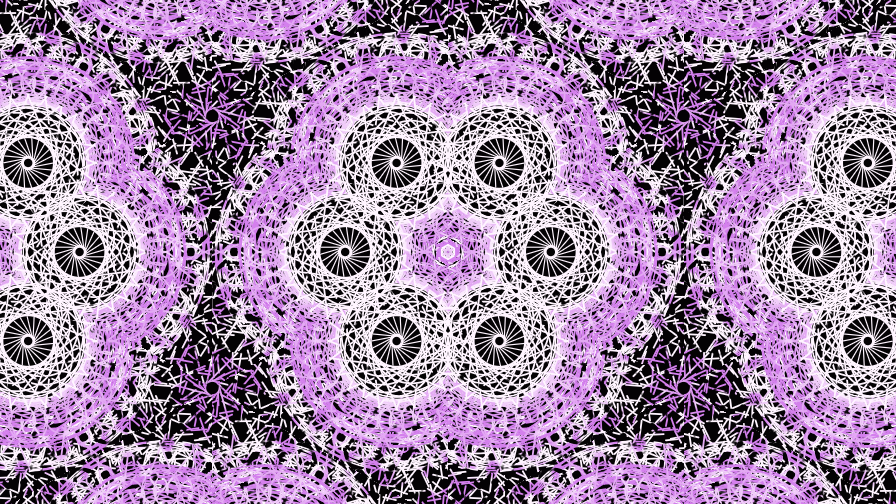
A Shadertoy shader for this pattern:

```glsl
const float PERIOD = 0.935;        // spacing of flowers, canvas heights
const float EYE_DIST = 0.204;      // flower centre to each eye
const float HUB = 0.0095;          // black pupil
const float IRIS = 0.051;          // dark spoked disc
const float DISC = 0.111;          // white net around each eye
const float RIM = 0.21;            // lobe outline around each eye
const float FRINGE = 0.262;        // ragged line ends past the rim
const float LINE = 0.0018;         // half width of a thread
const float CELL = 0.025;          // grid of loose threads
const vec3 BLACK = vec3(0.015, 0.008, 0.015);
const vec3 WHITE = vec3(1.0, 0.96, 1.0);
const vec3 PURPLE = vec3(0.83, 0.5, 0.93);
const float PI = 3.14159265;

vec2 hash2(vec2 p) {
    p = vec2(dot(p, vec2(127.1, 311.7)), dot(p, vec2(269.5, 183.3)));
    return fract(sin(p) * 43758.5);
}

float corner(vec2 i, vec2 f, vec2 o) {
    return dot(hash2(i + o) * 2.0 - 1.0, f - o);
}

float gradientNoise(vec2 p) {
    vec2 i = floor(p), f = fract(p), u = f * f * (3.0 - 2.0 * f);
    return mix(mix(corner(i, f, vec2(0, 0)), corner(i, f, vec2(1, 0)), u.x),
               mix(corner(i, f, vec2(0, 1)), corner(i, f, vec2(1, 1)), u.x), u.y);
}

vec2 rotate(vec2 p, float a) {
    float c = cos(a), s = sin(a);
    return vec2(c * p.x - s * p.y, s * p.x + c * p.y);
}

// Offset to the nearest point of a hexagonal lattice
vec2 hexRepeat(vec2 p) {
    vec2 s = PERIOD * vec2(1.0, sqrt(3.0));
    vec2 a = p - s * round(p / s);
    vec2 b = p - s * (floor(p / s) + 0.5);
    return dot(a, a) < dot(b, b) ? a : b;
}

// Angle to the nearest of n evenly spaced directions
float foldAngle(float a, float n) {
    return abs(fract(a * n / (2.0 * PI)) - 0.5) * 2.0 * PI / n;
}

// n straight lines touching a circle, kept within outer
float tangents(vec2 p, float inner, float outer, float n, float side) {
    float r = max(length(p), 1e-4);
    float a = atan(p.y, p.x) + side * acos(min(inner / r, 1.0));
    float d = foldAngle(a, n) * sqrt(max(r * r - inner * inner, 0.0));
    return max(d, max(inner - r, r - outer));
}

// n circles with centres on an orbit, filling the band from inner to outer
float orbitCircles(vec2 p, float orbit, float radius, float n) {
    float r = max(length(p), 1e-4), a = atan(p.y, p.x);
    float c = (r * r + orbit * orbit - radius * radius) / (2.0 * r * orbit);
    float t = acos(clamp(c, -1.0, 1.0));
    float d = min(foldAngle(a + t, n), foldAngle(a - t, n)) * r * orbit * sin(t) / radius;
    return max(d, max(r - orbit - radius, abs(orbit - radius) - r));
}

// Short threads at random angles, one per grid cell
float looseThreads(vec2 p) {
    vec2 g = p / CELL, id = floor(g);
    float d = 1.0;
    for (int y = -1; y <= 1; y++)
    for (int x = -1; x <= 1; x++) {
        vec2 k = id + vec2(x, y), h = hash2(k);
        vec2 q = rotate(g - k - 0.2 - 0.6 * h, PI * hash2(k + 37.0).x);
        q.x -= clamp(q.x, -0.4 - 0.4 * h.y, 0.4 + 0.4 * h.x);
        d = min(d, length(q) * CELL);
    }
    return d;
}

float cover(float d, float halfWidth) {
    return clamp((halfWidth - d) * iResolution.y + 0.5, 0.0, 1.0);
}

// Thread coverage with small breaks, different for each seed
float worn(float d, vec2 q, float seed, float loss) {
    float n = gradientNoise(q * 65.0 + seed * 17.3);
    return cover(d, LINE) * smoothstep(loss - 0.08, loss + 0.08, n);
}

void mainImage(out vec4 fragColor, in vec2 fragCoord) {
    vec2 p = hexRepeat((fragCoord - 0.5 * iResolution.xy) / iResolution.y);

    // Six-fold turn: each wedge holds one eye
    float wedge = round(atan(p.y, p.x) * 3.0 / PI);
    vec2 q = rotate(p, -wedge * PI / 3.0);
    vec2 eye = q - vec2(EYE_DIST, 0.0);
    float r = length(eye);
    float tone = gradientNoise(q * 30.0 + 9.0);

    // Loose threads and pinwheels in the gaps between flowers
    vec2 gap = q - PERIOD * vec2(0.5, (q.y < 0.0 ? -0.5 : 0.5) / sqrt(3.0));
    float nearGap = 1.0 - smoothstep(0.06, 0.11, length(gap));
    vec3 loose = mix(WHITE, PURPLE, smoothstep(-0.1, 0.1, tone + 0.3 * nearGap - 0.2));
    float outside = step(RIM - 0.03, r) * smoothstep(0.012, 0.02, length(gap));
    float threads = min(looseThreads(q), looseThreads(rotate(q, 0.6) + 3.1));
    vec3 col = mix(BLACK, loose, worn(threads, q, 1.0, -0.22) * outside);
    float pinwheel = tangents(gap, 0.014, 0.085, 12.0, 1.0);
    col = mix(col, loose, worn(pinwheel, q, 2.0, -0.1));

    // Ragged pale fringe around the rim
    float reach = FRINGE + 0.07 * tone;
    float fringe = min(orbitCircles(eye, 0.05, FRINGE - 0.055, 16.0),
                       orbitCircles(eye, 0.218, 0.028, 54.0));
    col = mix(col, mix(WHITE, PURPLE, smoothstep(-0.1, 0.2, tone)), worn(fringe, q, 3.0, -0.12));

    // Purple lobe: two woven bands
    vec3 lobeColor = mix(WHITE, PURPLE, smoothstep(DISC, 0.16, r));
    float outerBand = orbitCircles(eye, 0.045, RIM - 0.045, 13.0);
    float innerBand = orbitCircles(eye, 0.036, 0.152, 13.0);
    col = mix(col, lobeColor, worn(outerBand, q, 4.0, -0.3));
    col = mix(col, lobeColor, worn(innerBand, q, 5.0, -0.25));

    // Pale lines crossing the lobe, and its scallops
    float net = min(tangents(eye, 0.095, reach, 24.0, 1.0), tangents(eye, 0.095, reach, 24.0, -1.0));
    float scallops = orbitCircles(eye, 0.162, 0.038, 42.0);
    col = mix(col, mix(WHITE, PURPLE, 0.35 + 0.3 * smoothstep(-0.1, 0.1, tone)),
              worn(min(net, scallops), q, 6.0, -0.2) * step(DISC, r));

    // Eyes: white net, spiral spokes and hub; neighbours overlap
    for (int j = -1; j <= 1; j++) {
        vec2 e = rotate(q, float(j) * PI / 3.0) - vec2(EYE_DIST, 0.0);
        float mesh = orbitCircles(e, 0.03, DISC - 0.03, 11.0);
        float rays = min(tangents(e, IRIS, DISC + 0.025, 24.0, 1.0),
                         tangents(e, IRIS, DISC + 0.025, 24.0, -1.0));
        float spokes = tangents(e, HUB, IRIS, 22.0, -1.0);
        float hub = abs(length(e) - HUB - 0.0025);
        float ink = max(worn(mesh, e, 7.0, -0.3), worn(rays, e, 8.0, -0.25));
        ink = max(ink, max(cover(spokes, 0.65 * LINE), cover(hub, 0.0025)));
        col = mix(col, WHITE, ink);
    }
    fragColor = vec4(col, 1.0);
}
```
